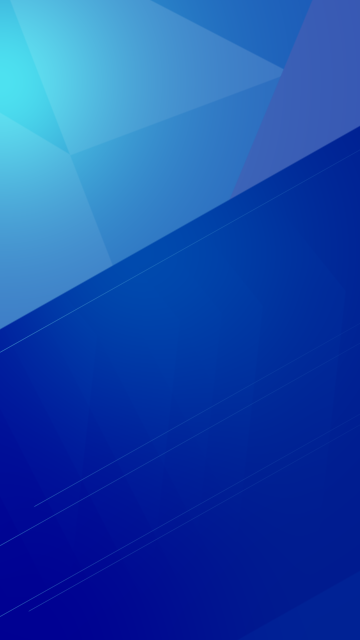
Reproduce this background procedurally as a WebGL 1 fragment shader.

```glsl
precision highp float;

uniform vec2 u_resolution;

// Palette
const vec3 CYAN = vec3(0.28, 0.88, 0.94);
const vec3 SKY = vec3(0.08, 0.26, 0.68);
const vec3 VIOLET = vec3(0.46, 0.36, 0.68);
const vec3 GLOW = vec3(0.0, 0.29, 0.68);
const vec3 DEEP = vec3(0.0, 0.0, 0.57);
const vec3 ROYAL = vec3(0.0, 0.105, 0.56);
const vec3 FACET_TINT = vec3(0.0, 0.30, 0.72);
const vec3 LINE_TINT = vec3(0.28, 0.62, 0.82);

// Layout, in canvas widths
const vec2 EDGE_LEFT = vec2(0.0, 0.863);
const vec2 EDGE_RIGHT = vec2(1.0, 1.428);
const vec2 CYAN_CENTER = vec2(0.0, 1.55);
const vec2 GLOW_CENTER = vec2(0.38, 1.08);
const vec2 FACET_CORNER = vec2(0.197, 1.347);
const float CYAN_RADIUS = 0.4;
const float GLOW_RADIUS = 0.5;
const float LINE_SLOPE = 0.5625;
const float LINE_WIDTH = 0.0011;
const float BAND_STEP = 0.125;

float pixel;

// Smooth coverage of the half plane left of the ray from a to b
float leftOf(vec2 p, vec2 a, vec2 b) {
  vec2 d = normalize(b - a);
  float side = d.x * (p.y - a.y) - d.y * (p.x - a.x);
  return smoothstep(-pixel, pixel, side);
}

// Thin slanted line that starts at a given x and fades to the right
float streak(vec2 p, float height, float start, float reach) {
  float d = abs(p.y - height - LINE_SLOPE * p.x) / length(vec2(1.0, LINE_SLOPE));
  float halfWidth = max(LINE_WIDTH, 0.5 * pixel);
  float body = 1.0 - smoothstep(halfWidth - 0.5 * pixel, halfWidth + 0.5 * pixel, d);
  float fade = exp(-max(p.x - start, 0.0) / reach);
  return body * fade * smoothstep(-pixel, pixel, p.x - start);
}

// Soft light on the left side of a bent vertical edge
float chevron(vec2 p, float x) {
  float dy = p.y - (0.845 + 0.18 * (x - 0.27));
  float bend = dy > 0.0 ? -0.8 * dy : 0.11 * dy;
  float d = x + bend - p.x;
  float reach = smoothstep(-0.75, -0.1, dy) * (1.0 - smoothstep(0.05, 0.25, dy));
  return smoothstep(-pixel, pixel, d) * exp(-max(d, 0.0) / 0.14) * reach;
}

vec3 upperFacets(vec2 p) {
  float d = length(p - CYAN_CENTER) / CYAN_RADIUS;
  vec3 color = mix(SKY, CYAN, 1.0 / (1.0 + d * d));

  float west = leftOf(p, vec2(0.3125, 1.042), vec2(0.028, 1.778));
  float east = leftOf(p, vec2(0.868, 1.778), vec2(0.637, 1.222));
  float top = leftOf(p, vec2(0.417, 1.778), vec2(0.787, 1.586));
  float ridge = leftOf(p, FACET_CORNER, vec2(0.76, 1.558));
  float corner = leftOf(p, vec2(0.0, 1.465), FACET_CORNER);

  // White veil of each facet
  float veil = mix(mix(0.06, 0.13, ridge), 0.0, top);
  veil = mix(veil, mix(0.13, 0.03, corner), west) * (1.0 - east);
  color = mix(color, vec3(1.0), veil);
  return mix(color, VIOLET, 0.32 * east);
}

vec3 lowerPanel(vec2 p) {
  vec3 color = mix(DEEP, ROYAL, smoothstep(0.1, 0.9, p.x + 0.15 * p.y));
  float d = length(p - GLOW_CENTER) / GLOW_RADIUS;
  color = mix(color, GLOW, exp(-d * d));

  // Bent columns
  float light = 0.7 * chevron(p, 0.616);
  for (int i = 0; i < 4; i++) {
    light += chevron(p, 0.27 + 0.23 * float(i));
  }

  // Slanted bands, anti-aliased at the wrap
  float band = fract((p.x + p.y / 1.95 - 0.577) / BAND_STEP);
  float ramp = (1.0 - band) * smoothstep(0.0, 2.0 * pixel / BAND_STEP, band);
  float zone = smoothstep(0.05, 0.4, p.y) * (1.0 - smoothstep(0.7, 0.95, p.y));
  light += 0.6 * ramp * zone * (1.0 - smoothstep(0.35, 0.7, p.x));

  // Lighter wedge in the bottom right
  light += 1.6 * (1.0 - leftOf(p, vec2(0.66, 0.0), vec2(1.0, 0.192)));
  color = mix(color, FACET_TINT, 0.085 * light);

  float lines = streak(p, 0.799, 0.0, 0.6) + 0.7 * streak(p, 0.317, 0.095, 0.45);
  lines += 0.8 * streak(p, 0.262, -0.01, 0.5) + 0.8 * streak(p, 0.065, -0.01, 0.5);
  lines += 0.6 * streak(p, 0.035, 0.08, 0.5);
  return mix(color, LINE_TINT, 0.5 * lines);
}

void main() {
  pixel = 1.0 / u_resolution.x;
  vec2 p = gl_FragCoord.xy * pixel;
  float upper = leftOf(p, EDGE_LEFT, EDGE_RIGHT);
  gl_FragColor = vec4(mix(lowerPanel(p), upperFacets(p), upper), 1.0);
}
```
